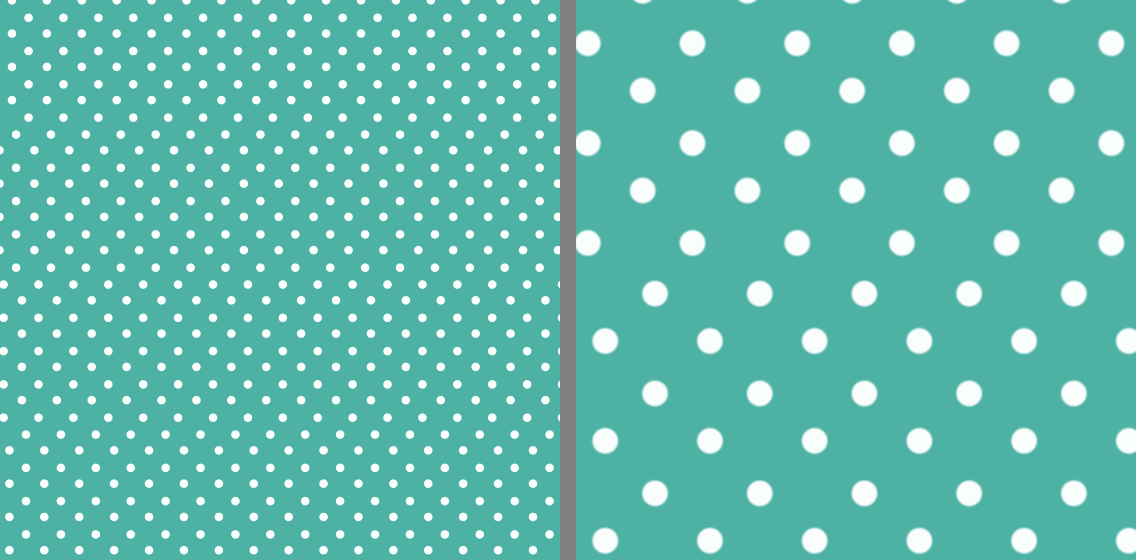
Left: the whole. Right: its middle third, enlarged.
Give the GLSL for this pattern, as a three.js fragment shader.

```glsl
// Small white polka dots in staggered rows on teal, slipping sideways from band to band.
varying vec2 vUv;

const vec3 TEAL = vec3(0.302, 0.695, 0.644);
const vec3 WHITE = vec3(0.975, 0.994, 0.990);

const vec2 PITCH = vec2(0.06233, 0.05944);   // dot spacing along a row, row pair height
const vec2 STAGGER = vec2(0.0327, 0.0282);   // offset of the odd rows from the even rows
const vec2 BAND_START = vec2(0.0287, 0.2402); // first dot of a band, measured from the top left
const float BAND_HEIGHT = 0.2679;            // nine rows: five even, four odd
const float BAND_MARGIN = 0.0145;            // space kept above the first row of a band
const float BAND_SLIP = -0.0223;             // sideways shift from one band to the next
const float RADIUS = 0.0076;
const float SOFTNESS = 0.0011;

// Distance to the nearest dot centre in a grid that is endless across
// and has rows 0 to lastRow downward.
float gridDistance(vec2 p, vec2 pitch, float lastRow) {
  float column = floor(p.x / pitch.x + 0.5);
  float row = clamp(floor(p.y / pitch.y + 0.5), 0.0, lastRow);
  return length(p - vec2(column, row) * pitch);
}

// Distance to the nearest dot centre over all bands.
float dotDistance(vec2 p) {
  vec2 q = p - BAND_START;
  float band = floor((q.y + BAND_MARGIN) / BAND_HEIGHT);
  q -= band * vec2(BAND_SLIP, BAND_HEIGHT);
  float evenRows = gridDistance(q, PITCH, 4.0);
  float oddRows = gridDistance(q - STAGGER, PITCH, 3.0);
  return min(evenRows, oddRows);
}

// Soft-edged coverage of a disc.
float discMask(float dist, float radius, float softness) {
  return 1.0 - smoothstep(radius - softness, radius + softness, dist);
}

void main() {
  // Rows are laid from the top downward.
  vec2 p = vec2(vUv.x, 1.0 - vUv.y);
  float mask = discMask(dotDistance(p), RADIUS, SOFTNESS);
  gl_FragColor = vec4(mix(TEAL, WHITE, mask), 1.0);
}
```
